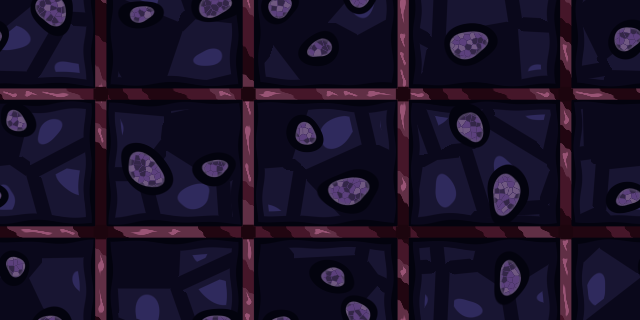
Give the GLSL for this texture, as a Shadertoy shader.

```glsl
const float TAU = 6.2831853;
const float BAR_HALF = 0.0176;
const vec2 GRID_ORIGIN = vec2(0.315, 0.275);
const vec2 PERIOD = vec2(2.0, 1.0);
const vec4 COLUMN_ENDS = vec4(0.461, 0.945, 1.453, 2.0);
const vec4 ROW_ENDS = vec4(0.431, 1.0, 1.0, 1.0);

const vec3 SHADOW = vec3(0.012, 0.010, 0.055);
const vec3 NIGHT = vec3(0.040, 0.032, 0.105);
const vec3 PANEL = vec3(0.095, 0.082, 0.195);
const vec3 GLOW = vec3(0.185, 0.165, 0.365);
const vec3 MAROON = vec3(0.130, 0.025, 0.065);
const vec3 WINE = vec3(0.270, 0.085, 0.160);
const vec3 ROSE = vec3(0.375, 0.185, 0.270);
const vec3 PINK = vec3(0.600, 0.330, 0.460);
const vec3 PLUM = vec3(0.200, 0.150, 0.280);
const vec3 VIOLET = vec3(0.360, 0.250, 0.490);
const vec3 LILAC = vec3(0.440, 0.350, 0.510);

float hash(vec2 p) {
    return fract(sin(dot(p, vec2(127.1, 311.7))) * 43758.55);
}

float inside(float d, float px) {
    return 1.0 - smoothstep(-px, px, d);
}

mat2 rotation(float a) {
    return mat2(cos(a), -sin(a), sin(a), cos(a));
}

// Cellular noise: offset to the nearest seed, distance to its border, id
vec4 cellular(vec2 p) {
    vec2 base = floor(p), first = vec2(9.0), second = vec2(9.0);
    float id = 0.0;
    for (int j = -2; j <= 2; j++)
    for (int i = -2; i <= 2; i++) {
        vec2 c = base + vec2(i, j);
        vec2 r = c + 0.1 + 0.8 * vec2(hash(c), hash(c + 19.7)) - p;
        if (dot(r, r) < dot(first, first)) {
            second = first;
            first = r;
            id = hash(c + 5.3);
        } else if (dot(r, r) < dot(second, second)) second = r;
    }
    float border = dot(0.5 * (first + second), normalize(second - first));
    return vec4(first, border, id);
}

// Lower and upper bound of the grid span that holds t
vec2 span(float t, vec4 ends) {
    vec2 s = vec2(0.0, ends.w);
    for (int i = 0; i < 3; i++) {
        if (t >= ends[i]) s.x = max(s.x, ends[i]);
        else s.y = min(s.y, ends[i]);
    }
    return s;
}

float blobDistance(vec2 p, float radius, float stretch, float turn) {
    vec2 q = rotation(turn) * p / (radius * vec2(stretch, 1.0));
    float a = atan(q.y, q.x);
    return radius * (length(q) - 1.0 - 0.09 * sin(2.0 * a + turn * 5.0) - 0.07 * sin(3.0 * a + turn * 9.0));
}

// Distance to the lumps scattered around the centre of a cell
float lumps(vec2 p, vec2 size, vec2 seed) {
    float d = 1.0, count = 2.0 + floor(hash(seed) * size.y * 4.0);
    for (float i = 0.0; i < count; i++) {
        vec2 key = seed + 3.1 * (i + 1.0);
        float a = TAU * (i / count + hash(seed + 7.7)) + 0.5 * hash(key);
        vec2 centre = size * (0.5 + (0.2 + 0.12 * hash(key + 1.3)) * vec2(cos(a), sin(a)));
        float radius = mix(0.025, 0.045, hash(key + 2.9));
        float stretch = 1.05 + 0.55 * hash(key + 4.1);
        d = min(d, blobDistance(p - centre, radius, stretch, 3.0 * hash(key + 6.3) - 1.5));
    }
    return d;
}

vec3 lumpColor(vec2 p, float d, float px) {
    vec4 grain = cellular(p * 58.0);
    vec3 tone = grain.w < 0.35 ? PLUM : grain.w < 0.8 ? VIOLET : LILAC;
    tone = mix(mix(PLUM, VIOLET, 0.6), tone, smoothstep(0.0, 58.0 * px, grain.z));
    return mix(tone, LILAC * vec3(0.85, 0.95, 0.85), 0.5 * smoothstep(-0.009, -0.002, d));
}

// Angular panels with soft-cornered glowing spots on a dark ground
vec3 cellColor(vec2 p, vec2 size, vec2 seed, float px) {
    vec2 rim = min(p, size - p);
    float wave = 0.004 * sin(p.x * 31.0 + seed.y * 9.0) + 0.004 * sin(p.y * 37.0 + p.x * 17.0 + seed.x * 7.0);
    float inset = min(rim.x, rim.y) - BAR_HALF + wave;
    vec4 shard = cellular(p * 4.6 + seed * 23.0 + 4.0);
    float panel = max(0.022 - shard.z / 4.6, 0.034 - inset);
    float spot = blobDistance(shard.xy / 4.6, 0.024 + 0.018 * fract(shard.w * 17.0), 1.6, shard.w * 9.0);
    spot = max(spot, panel + 0.018);
    float lit = step(0.22, shard.w);
    vec3 color = mix(SHADOW, NIGHT, inside(0.013 - inset, px));
    color = mix(color, PANEL, lit * inside(panel, px));
    color = mix(color, GLOW, lit * inside(spot, px));
    float d = lumps(p, size, seed);
    color = mix(color, SHADOW, inside(d - 0.021 + wave, px));
    return mix(color, lumpColor(p + seed, d, px), inside(d, px));
}

vec3 stripeTone(float h) {
    return h < 0.3 ? MAROON : h < 0.5 ? WINE : ROSE;
}

// Slanted stripes along a bar, with pink flecks on the light ones
vec3 barColor(float along, float across, float id, float period, float px) {
    float h = across / BAR_HALF, n = 12.0 * period;
    float s = along * 12.0 + 0.22 * h + 0.3 * sin(TAU * along * 3.0 + id * 9.0) + 0.04 * sin(h * 5.0 + id);
    float k = floor(s), f = s - k;
    float here = hash(vec2(mod(k, n), id + 2.3)), next = hash(vec2(mod(k + 1.0, n), id + 2.3));
    vec3 color = mix(stripeTone(here), stripeTone(next), smoothstep(1.0 - 24.0 * px, 1.0, f));
    vec2 q = vec2((f - 0.5) / 0.3, (h - 0.25 * sin(f * 9.0 + here * 30.0)) / 0.32);
    return mix(color, PINK, step(0.58, here) * inside(length(q) - 1.0, px * 90.0));
}

void mainImage(out vec4 fragColor, in vec2 fragCoord) {
    float px = 0.7 / iResolution.y;
    vec2 p = mod(fragCoord / iResolution.xy * PERIOD - GRID_ORIGIN, PERIOD);
    vec2 sx = span(p.x, COLUMN_ENDS), sy = span(p.y, ROW_ENDS);
    vec2 low = vec2(sx.x, sy.x), high = vec2(sx.y, sy.y);
    vec3 color = cellColor(p - low, high - low, low, px);

    // Bars, darkened where they cross
    vec2 line = mix(high, low, step(p - low, high - p));
    vec2 off = p - line, id = mod(line, PERIOD);
    color = mix(color, barColor(p.y, off.x, id.x, PERIOD.y, px), inside(abs(off.x) - BAR_HALF, px));
    color = mix(color, barColor(p.x, off.y, id.y + 5.0, PERIOD.x, px), inside(abs(off.y) - BAR_HALF, px));
    float crossing = max(abs(off.x), abs(off.y)) - BAR_HALF * 1.3;
    float onBar = inside(min(abs(off.x), abs(off.y)) - BAR_HALF, px);
    color = mix(color, MAROON * 0.85, onBar * inside(crossing, px));
    fragColor = vec4(color, 1.0);
}
```
